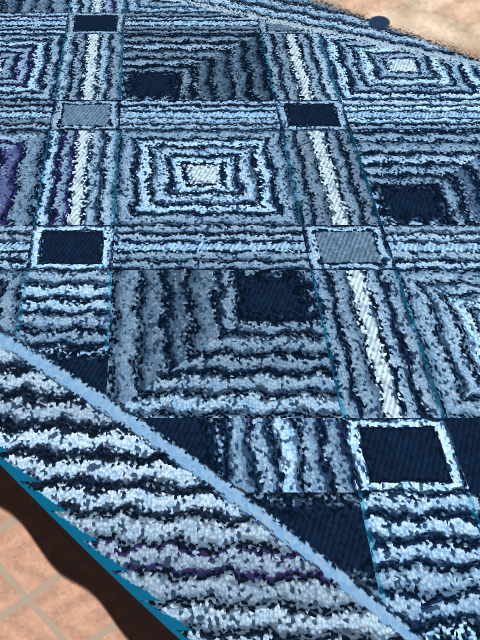
This texture is drawn by a Shadertoy shader. Its source:

```glsl
#define PERSPECTIVE 0.15
#define NEAR_SCALE 0.151
#define COLUMN_WIDTH 2.52
#define ROW_HEIGHT 1.6
#define FUZZ_SCALE 46.0
#define RUFFLE 0.10
#define RAGGED 0.34
#define BORDER_STRIPS 17.0
#define FAR_STRIPS 52.0
#define SAMPLES 2

const vec2 SASH = vec2(.305, .28);
const vec3 INK = vec3(.03, .08, .14), NAVY = vec3(.08, .15, .25);
const vec3 SLATE = vec3(.20, .32, .45), MID = vec3(.42, .54, .65);
const vec3 SKY = vec3(.50, .73, .95), PALE = vec3(.80, .91, .98);
const vec3 TEAL = vec3(.08, .52, .70), PURPLE = vec3(.17, .15, .38);
const vec3 CLAY = vec3(.84, .66, .56), SAND = vec3(.93, .84, .74);

float hash(vec2 p) { return fract(sin(dot(p, vec2(12.99, 78.23))) * 43758.5); }

// Cellular noise: distance to the nearest point, and its random value
vec2 cells(vec2 p) {
    vec2 base = floor(p), best = vec2(9., 0.);
    for (int j = -1; j <= 1; j++)
    for (int i = -1; i <= 1; i++) {
        vec2 g = base + vec2(i, j);
        float h = hash(g), d = length(g + vec2(h, hash(g + 37.)) - p);
        if (d < best.x) best = vec2(d, h);
    }
    return best;
}

// Frayed strips: t counts across them, s runs along them
vec3 strips(float t, float s, vec2 fuzz, float seed, float fluffy) {
    t += RUFFLE * (sin(s * 13. + t * 2. + seed) + .6 * sin(s * 31. + t * 3.));
    t += RAGGED * (fuzz.y - .5);
    float id = floor(t), f = t - id;
    float h = hash(vec2(id, seed)), k = hash(vec2(seed + 5., id));
    vec3 cloth = h > .94 ? PURPLE : mix(NAVY, MID, h * h);
    vec3 tuft = mix(mix(MID, SKY, .3 + .7 * k), PALE, .1 + .85 * fuzz.y);
    tuft = mix(SLATE, tuft, .62 + .38 * k) * (1.18 - .42 * fuzz.x);
    tuft = mix(tuft, NAVY, .7 * step(fuzz.y, .15));
    float ridge = smoothstep(.17, .26, f) * (1. - smoothstep(.67, .8, f));
    float open = smoothstep(.02, .12, f) * (1. - smoothstep(.86, .97, f));
    // Loose threads catch the light on the bare cloth
    cloth = mix(cloth, MID, .75 * step(.84, fuzz.y));
    return mix(mix(INK, cloth, open), tuft, ridge * fluffy);
}

// Pieced blocks, sashing strips and cornerstones
vec3 quilt(vec2 m, vec2 r, vec2 fuzz) {
    vec2 id = floor(m), f = m - id;
    bvec2 sash = lessThan(f, SASH);
    vec2 q = mix((f - SASH) / (1. - SASH), f / SASH, vec2(sash));
    vec2 c = abs(2. * q - 1.);
    float ring = max(c.x, c.y), along = c.x < c.y ? r.x : r.y;
    bool odd = mod(id.x + id.y, 2.) > .5, cutPiece = id.y - id.x > 1.5;
    float t = q.x * 5., s = r.y, inset = -1., fluffy = 1.;
    vec3 cloth = NAVY;
    if (all(sash)) {
        t = (ring - .68) * 3.1; s = along; inset = .7 - ring;
        if (odd) cloth = MID;
    } else if (sash.x) {
        inset = .1 - abs(q.x - .5); cloth = PALE;
        if (cutPiece) { t = q.y * 9.; s = r.x; inset = q.y - .62; cloth = NAVY; }
    } else if (sash.y) {
        t = q.y * 5.; s = r.x; inset = .1 - abs(q.y - .5); cloth = mix(SKY, PALE, .4);
        if (id.y > 2.5) { t = q.x * 10.; s = r.y; inset = .46 - q.x; cloth = NAVY; fluffy = .8; }
    } else if (id.y > 2.5) {
        t = q.y * 10.; s = r.x;
        if (id.x < .5) inset = min(q.y - .05, .36 - q.y);
    } else if (odd) {
        t = ring * 5.; s = along; inset = .2 - ring; cloth = PALE;
    } else {
        // Log cabin grows from a square in one corner
        vec2 e = id.y > 1.5 ? vec2(1. - q.x, q.y) : vec2(q.x, 1. - q.y);
        float d = max(e.x, e.y);
        t = (d - .36) * 8.;
        inset = min(.37 - d, min(e.x, e.y) - .05);
        s = e.x > e.y ? r.y : r.x;
        fluffy = e.x > e.y && d > .5 ? .5 : 1.;
    }
    float seed = dot(id, vec2(3., 7.)) + dot(vec2(sash), vec2(11., 23.));
    vec3 col = strips(t, s, fuzz, seed, fluffy) * (.88 + .28 * hash(vec2(seed, 2.)));
    if (sash.x && !sash.y) col = mix(col, TEAL, .5 * smoothstep(.9, .98, c.x + .1 * (fuzz.y - .5)));
    float twill = .95 + .12 * sin(150. * (r.x + .6 * r.y)) + .3 * (fuzz.y - .5);
    float rag = inset + .1 * (fuzz.y - .5);
    col = mix(col, INK, smoothstep(-.03, 0., rag) * step(cloth.x, .3));
    return mix(col, cloth * twill, smoothstep(0., .05, rag));
}

vec3 scene(vec2 p) {
    float w = NEAR_SCALE + PERSPECTIVE * p.y;
    vec2 m = vec2(((p.x - .3125) / w + 1.1) / COLUMN_WIDTH, (p.y - .026) / w);
    vec2 r = m * vec2(COLUMN_WIDTH, ROW_HEIGHT), fuzz = cells(r * FUZZ_SCALE);
    vec3 col = quilt(m, r, fuzz);
    float rag = .012 * (fuzz.y - .5);

    // Near border: pale seam, slanting fringe, teal rim
    float seam = p.y - (.703 + .6 * p.x + .15 * p.x * p.x) + rag;
    float lane = (p.y - .05 * p.x) * BORDER_STRIPS;
    float edge = p.y - (.965 + 1.03 * p.x - .15 * p.x * p.x);
    vec3 fringe = strips(lane, r.x, fuzz, 4., 1.);
    fringe = mix(fringe, vec3(dot(fringe, vec3(.333))), .25) * 1.08;
    float ends = edge + .035 * fract(lane) + rag;
    fringe = mix(fringe, TEAL * .8, smoothstep(-.012, -.004, ends));
    col = mix(col, fringe, smoothstep(.018, .026, seam));
    float band = smoothstep(-.022, -.014, seam) * (1. - smoothstep(.014, .022, seam));
    col = mix(col, mix(SKY, PALE, .1 + .5 * fuzz.y) * .92, band);
    col = mix(col, INK, .8 * smoothstep(.008, .0, abs(seam + .018)));

    // Far border
    float farSeam = .22 * (p.x - .373) - p.y + rag;
    vec3 farFringe = strips((p.y - .2 * p.x) * FAR_STRIPS, r.x, fuzz, 9., 1.);
    col = mix(col, farFringe, smoothstep(0., .006, farSeam));
    col = mix(col, PALE * .9, smoothstep(.006, .002, abs(farSeam)));

    // Clay tiles, with the shadow cast by the rim
    vec2 tile = vec2(dot(p, vec2(.57, .82)) - 1.054, dot(p, vec2(-.75, .66)) - .78) / .15;
    vec2 gap = abs(fract(tile + .5) - .5);
    float grout = 1. - smoothstep(.035, .06, min(gap.x, gap.y));
    float grain = cells(p * 130.).y + .5 * sin(p.x * 70. + 3. * sin(p.y * 50.));
    vec3 ground = mix(CLAY * (.95 + .1 * grain), SAND * .8, grout);
    ground *= mix(vec3(.2, .17, .18), vec3(1.), smoothstep(.085, .1, edge + .012 * sin(p.x * 40.)));
    col = mix(col, ground, smoothstep(0., .005, edge));

    // Pebbles beyond the far rim
    vec2 stone = cells(p * vec2(9., 19.));
    vec3 pebble = mix(SAND, CLAY, .6 * stone.y) * (1.05 - .3 * stone.x * stone.x);
    pebble *= .94 + .1 * grain;
    float beyond = .36 * (p.x - .642) - p.y + rag;
    pebble *= mix(.5, 1., smoothstep(0., .015, beyond));
    float darkStone = length((p - vec2(.79, .047)) * vec2(1., 1.6)) - .022;
    col = mix(col, pebble, smoothstep(0., .005, beyond));
    return mix(col, SLATE * .8, smoothstep(.003, -.003, darkStone));
}

void mainImage(out vec4 fragColor, in vec2 fragCoord) {
    vec3 sum = vec3(0.);
    for (int j = 0; j < SAMPLES; j++)
    for (int i = 0; i < SAMPLES; i++) {
        vec2 shift = (vec2(i, j) + .5) / float(SAMPLES) - .5;
        vec2 uv = (fragCoord + shift) / iResolution.xy;
        sum += scene(vec2(uv.x, (1. - uv.y) * 4. / 3.));
    }
    fragColor = vec4(sum / float(SAMPLES * SAMPLES), 1.);
}
```
